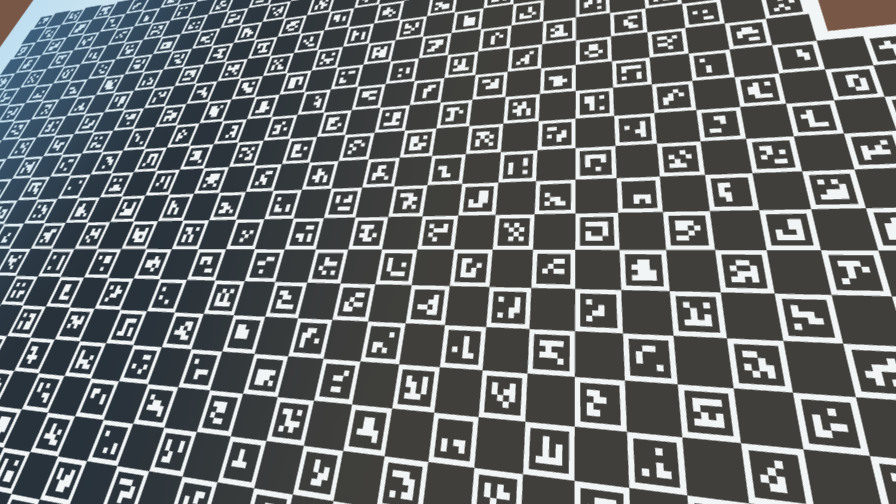
Reproduce this pattern procedurally as a Shadertoy shader.

```glsl
// A checkerboard of framed square code tags on a sheet, seen in steep perspective.

// Columns map board column, board row and origin to the view (in canvas heights, y down).
const mat3 BOARD_TO_VIEW = mat3(0.05625, -0.01123, -0.02295,
                               -0.04074,  0.05417, -0.0355,
                                0.93519,  0.53125,  1.0);
const float ASPECT = 16.0 / 9.0;
const float FRAME = 0.11;          // white border of a tag, in cells
const float BIT = 0.13;            // side of one code bit, in cells
const float BITS = 4.0;            // code bits per side
const float BIT_DENSITY = 0.47;    // share of white bits
const float BLUR = 0.0032;         // lens softness, in canvas heights
const int TAPS = 4;                // samples per axis
const float MARGIN = 1.5;          // blank paper around the print, in cells
const vec2 PRINT_START = vec2(-23.5, -13.5);
const vec2 NOTCH = vec2(8.5, -6.5);
const float FOLD = 18.6;           // diagonal limit at the lower left

const vec3 INK_WARM = vec3(0.250, 0.248, 0.235);
const vec3 INK_COOL = vec3(0.155, 0.195, 0.230);
const vec3 INK_SHEEN = vec3(0.25, 0.39, 0.51);
const vec3 PAPER = vec3(0.95, 0.96, 0.96);
const vec3 PAPER_SHEEN = vec3(0.74, 0.87, 0.94);
const vec3 FLOOR_TAN = vec3(0.47, 0.34, 0.28);

float hash(vec2 p) {
    vec3 h = fract(vec3(p.xyx) * 0.1031);
    h += dot(h, h.yzx + 33.33);
    return fract((h.x + h.y) * h.z);
}

// 1 on white parts of the print, 0 on ink.
float tagBoard(vec2 board) {
    vec2 cell = floor(board + 0.5);
    vec2 local = board - cell;
    if (mod(cell.x + cell.y, 2.0) > 0.5) return 0.0;

    vec2 offset = abs(local);
    if (max(offset.x, offset.y) > 0.5 - FRAME) return 1.0;

    vec2 bit = floor(local / BIT + 0.5 * BITS);
    bool inCode = all(greaterThanEqual(bit, vec2(0.0))) && all(lessThan(bit, vec2(BITS)));
    float seed = hash(cell * 7.0 + bit + 311.0);
    return inCode && seed < BIT_DENSITY ? 1.0 : 0.0;
}

// Positive inside the printed area, falling below -MARGIN off the sheet.
float printEdge(vec2 board) {
    vec2 start = board - PRINT_START;
    float notch = max(NOTCH.x - board.x, board.y - NOTCH.y);
    float fold = board.x - board.y + FOLD;
    return min(min(start.x, start.y), 5.0 * min(notch, fold));
}

vec3 sheet(vec2 view, mat3 viewToBoard) {
    vec3 h = viewToBoard * vec3(view, 1.0);
    vec2 board = h.xy / h.z;

    // Cool light from the upper left
    float cool = 1.0 - smoothstep(0.35, 1.05, view.x + 0.3 * view.y);
    float sheen = 1.0 - smoothstep(0.0, 0.62, view.x + 0.8 * view.y);
    vec3 ink = mix(mix(INK_WARM, INK_COOL, cool), INK_SHEEN, sheen);
    vec3 paper = mix(PAPER, PAPER_SHEEN, sheen);

    float edge = printEdge(board);
    if (edge < -MARGIN) return FLOOR_TAN;
    return edge < 0.0 ? paper : mix(ink, paper, tagBoard(board));
}

void mainImage(out vec4 fragColor, in vec2 fragCoord) {
    vec2 view = fragCoord / iResolution.xy;
    view = vec2(view.x * ASPECT, 1.0 - view.y);
    mat3 viewToBoard = inverse(BOARD_TO_VIEW);

    // Box filter for smooth edges and lens softness
    float spread = max(BLUR, 1.0 / iResolution.y);
    vec3 color = vec3(0.0);
    for (int y = 0; y < TAPS; y++) {
        for (int x = 0; x < TAPS; x++) {
            vec2 tap = (vec2(x, y) + 0.5) / float(TAPS) - 0.5;
            color += sheet(view + tap * spread, viewToBoard);
        }
    }
    fragColor = vec4(color / float(TAPS * TAPS), 1.0);
}
```
